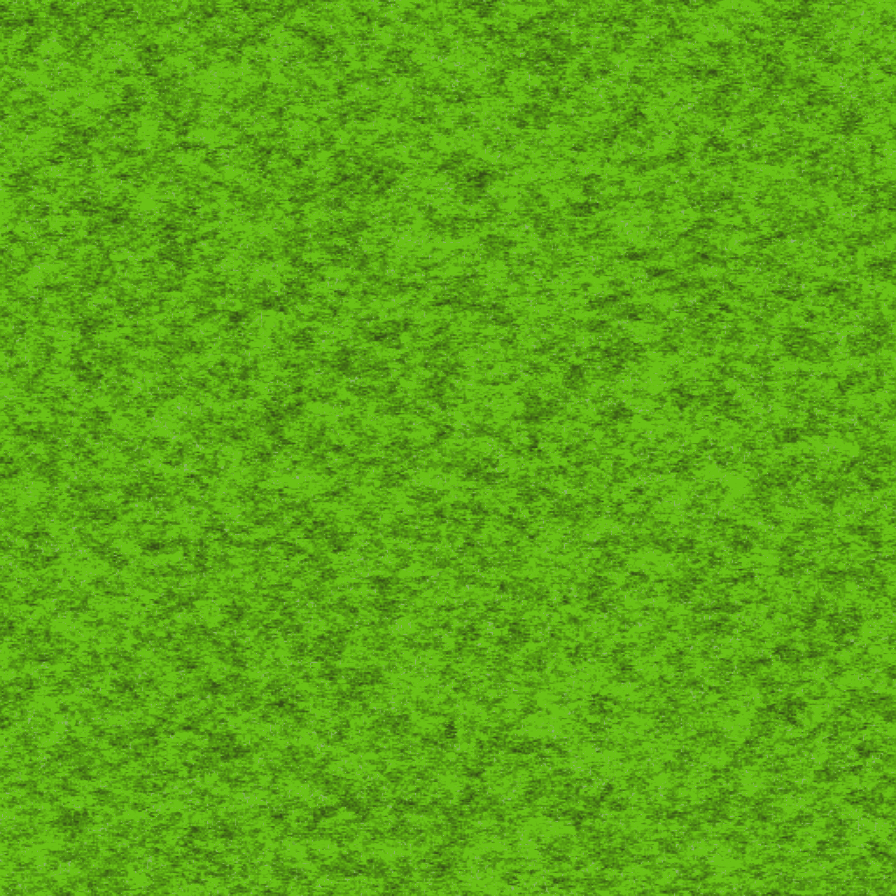
A Shadertoy shader for this texture:

```glsl
// Dense mown grass: small soft tufts with dark hollows, streaky blades and pale tips.
#define DEEP vec3(0.26, 0.43, 0.08)
#define SHADE vec3(0.31, 0.55, 0.075)
#define LEAF vec3(0.35, 0.64, 0.07)
#define LIT vec3(0.415, 0.76, 0.085)
#define TIP vec3(0.54, 0.70, 0.42)
#define TUFTS vec2(42.0, 56.0)
#define CLUMPS vec2(84.0, 122.0)
#define SPRIGS vec2(150.0, 250.0)
#define BLADES vec2(215.0, 512.0)
#define GRAIN 512.0
#define FRAY vec2(0.014, 0.007)

float hash(vec2 cell) {
    vec3 q = fract(vec3(cell.xyx) * vec3(0.1031, 0.1030, 0.0973));
    q += dot(q, q.yzx + 33.33);
    return fract((q.x + q.y) * q.z);
}

// Smooth value noise, centred on zero
float noise(vec2 p) {
    vec2 cell = floor(p);
    vec2 f = fract(p);
    f = f * f * (3.0 - 2.0 * f);
    float low = mix(hash(cell), hash(cell + vec2(1, 0)), f.x);
    float high = mix(hash(cell + vec2(0, 1)), hash(cell + vec2(1, 1)), f.x);
    return mix(low, high, f.y) - 0.5;
}

// Light on the grass, about zero mean and unit deviation
float grassLight(vec2 p) {
    // Blades fray the edges of the tufts, mostly sideways
    vec2 fray = vec2(noise(p * BLADES + 71.5), noise(p * BLADES + 143.5));
    vec2 q = p + FRAY * fray;
    float light = 0.25 * noise(q * 9.0 + 17.0);
    light += 1.2 * noise(q * TUFTS + 31.0);
    light += 2.2 * noise(q * CLUMPS + 57.0);
    light += 1.5 * noise(p * SPRIGS + 113.0);
    light += 1.9 * noise(p * BLADES + 211.5);
    light += 1.5 * noise(p * GRAIN + 307.5);
    return light;
}

// Ramp from hollows to sunlit leaves
vec3 grassColor(float light) {
    vec3 color = mix(DEEP, SHADE, clamp((light + 1.8) / 0.9, -0.9, 1.0));
    color = mix(color, LEAF, clamp((light + 0.9) / 0.75, 0.0, 1.0));
    return mix(color, LIT, clamp((light + 0.15) / 0.95, 0.0, 1.0));
}

void mainImage(out vec4 fragColor, in vec2 fragCoord) {
    vec2 p = fragCoord / iResolution.y;
    float light = grassLight(p);
    vec3 color = grassColor(light);

    // Pale dry tips, chiefly where the grass is lit
    float tip = noise(p * GRAIN + 401.5) + 0.25 * noise(p * CLUMPS + 89.0);
    tip = pow(clamp((tip - 0.25) / 0.26, 0.0, 1.0), 1.5);
    color = mix(color, TIP, tip * smoothstep(-1.4, 0.6, light));

    fragColor = vec4(color, 1.0);
}
```
